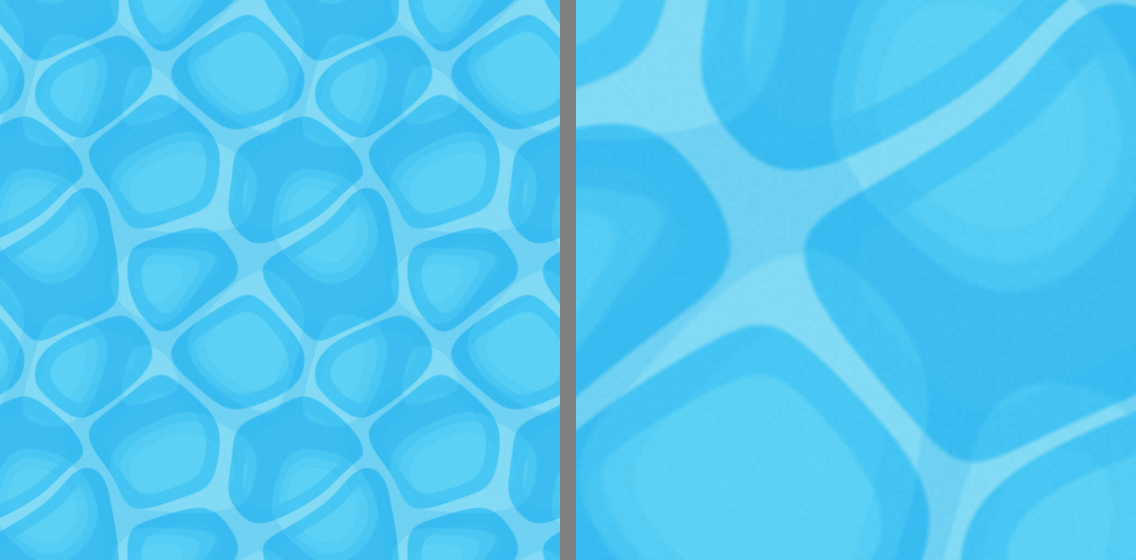
Left, the full canvas; right, a detail of the centre.
Give the GLSL for this texture, as a three.js fragment shader.

```glsl
varying vec2 vUv;

const float TAU = 6.2831853;

float hash(vec2 p) {
  return fract(sin(dot(p, vec2(127.1, 311.7))) * 43758.5453);
}

// Rounded distance to the border of a wrapping, weighted Voronoi cell
float cellEdge(vec2 p, vec3 seeds[6], float roundness) {
  p = fract(p);
  vec2 nearest = vec2(0.0);
  float best = 9.0;
  float bestWeight = 0.0;
  for (int i = 0; i < 6; i++) {
    for (int k = 0; k < 9; k++) {
      vec2 wrap = vec2(mod(float(k), 3.0), floor(float(k) / 3.0)) - 1.0;
      vec2 r = seeds[i].xy + wrap - p;
      float d = dot(r, r) - seeds[i].z;
      if (d < best) {
        best = d;
        nearest = r;
        bestWeight = seeds[i].z;
      }
    }
  }
  // Soft minimum over the straight borders with all other cells
  float sum = 0.0;
  for (int i = 0; i < 6; i++) {
    for (int k = 0; k < 9; k++) {
      vec2 wrap = vec2(mod(float(k), 3.0), floor(float(k) / 3.0)) - 1.0;
      vec2 r = seeds[i].xy + wrap - p;
      float gap = length(r - nearest);
      if (gap > 0.003) {
        float border = (dot(r, r) - seeds[i].z - best) / (2.0 * gap);
        sum += exp(-border / roundness);
      }
    }
  }
  return -roundness * log(sum + 1e-12);
}

float inside(float d, float limit) {
  return smoothstep(limit - 0.004, limit + 0.004, d);
}

void main() {
  vec2 p = vUv * 2.0;

  // Cell centres and weights: bright ripples, then the shadow below
  vec3 ripple[6];
  ripple[0] = vec3(0.846, 0.745, 0.0);
  ripple[1] = vec3(0.578, 0.432, 0.0);
  ripple[2] = vec3(0.02, 0.349, 0.0);
  ripple[3] = vec3(0.677, 0.984, -0.02);
  ripple[4] = vec3(0.175, 0.0, 0.0);
  ripple[5] = vec3(0.339, 0.70, -0.02);
  vec3 shadow[6];
  shadow[0] = vec3(0.872, 0.766, 0.02);
  shadow[1] = vec3(0.612, 0.336, 0.03);
  shadow[2] = vec3(0.185, 0.206, 0.0);
  shadow[3] = vec3(0.60, 0.016, 0.0);
  shadow[4] = vec3(0.247, 0.661, 0.0);
  shadow[5] = vec3(0.534, 0.61, 0.0);

  // Periodic bending, with one corner drawn out into a spike
  vec2 bend = 0.011 * sin(TAU * 2.0 * p.yx + vec2(0.6, 2.1));
  vec2 around = cos(TAU * (p - vec2(0.33, 0.30)));
  float spike = exp(3.0 * (around.x + around.y - 2.0));
  float edge = cellEdge(p + bend - vec2(0.0, 0.10 * spike), ripple, 0.028);
  float shade = cellEdge(p - 1.6 * bend.yx, shadow, 0.035);

  // Lines narrow around the smallest cell
  vec2 thin = cos(TAU * (p - vec2(0.34, 0.70)));
  float width = 0.015 - 0.0045 * (thin.x + thin.y);

  vec3 waterLight = vec3(0.36, 0.82, 0.96);
  vec3 waterRim = vec3(0.28, 0.78, 0.955);
  vec3 waterDeep = vec3(0.16, 0.69, 0.92);
  vec3 foam = vec3(0.51, 0.855, 0.96);

  // Pale centre, rim and two translucent shadow bands
  float core = inside(edge, width + 0.046) * inside(shade, 0.055);
  vec3 water = mix(waterRim, waterLight, 0.35 * inside(edge, width + 0.046) + 0.65 * core);
  water = mix(water, waterDeep, 0.42 * (1.0 - inside(shade, 0.030)));
  water = mix(water, waterDeep, 0.14 * (1.0 - inside(shade, 0.085)));

  // Bright net, dulled where the shadow crosses it
  vec3 net = mix(foam, waterDeep, 0.22 * (1.0 - inside(shade, 0.035)));
  vec3 color = mix(net, water, inside(edge, width));

  color += 0.012 * (hash(floor(vUv * 384.0)) - 0.5);
  gl_FragColor = vec4(color, 1.0);
}
```
